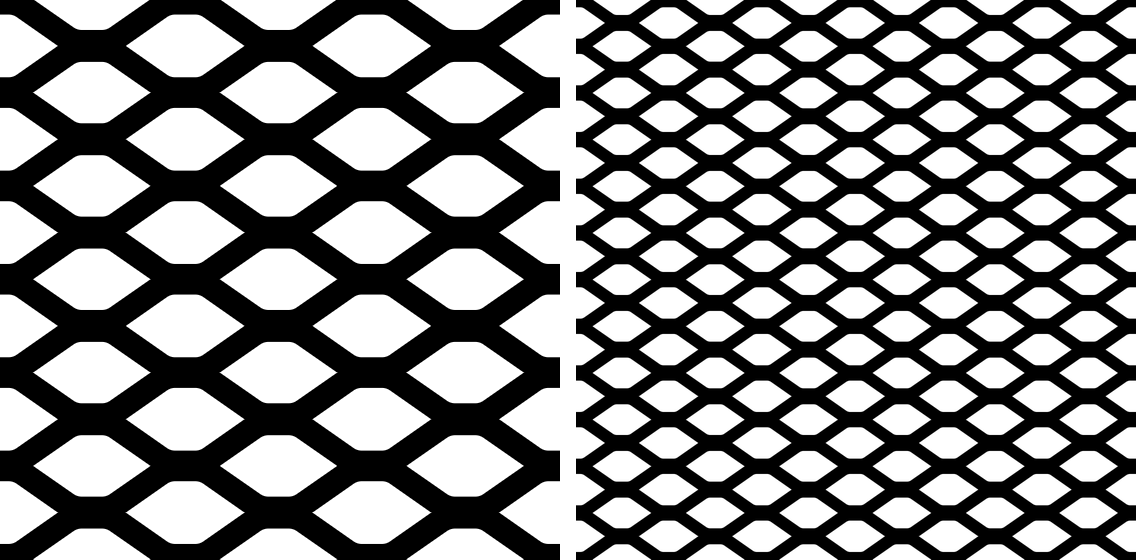
Left, the tile; right, the same tile 2 across and 2 down.
Give the GLSL for this pattern, as a WebGL 1 fragment shader.

```glsl
precision highp float;
// Expanded metal mesh: black strands around staggered, blunt hexagonal openings.

uniform vec2 u_resolution;

#define REPEATS 3.0                     // cells across; twice as many down
#define CELL vec2(1.0, 0.5)             // one cell, in units of its width
#define SHIFT vec2(-0.008, 0.004)       // position of the whole mesh
#define HOLE_A vec2(0.3145, 0.1645)     // half size of the openings in odd columns
#define HOLE_B vec2(0.3180, 0.1680)     // half size of the openings in even columns
#define FLAT_HALF 0.078                 // half length of the flat edge
#define ROUNDING 0.014                  // softness of the blunt corners
#define STRAND_COLOR vec3(0.0)
#define HOLE_COLOR vec3(1.0)

// Offset from the nearest lattice point around the given centre
vec2 foldCell(vec2 p, vec2 center) {
  return (fract((p - center) / CELL + 0.5) - 0.5) * CELL;
}

float smoothMax(float a, float b, float k) {
  float h = max(k - abs(a - b), 0.0);
  return max(a, b) + h * h / (4.0 * k);
}

// Signed distance to a hexagon with sharp side tips and rounded flat ends
float hexHole(vec2 p, vec2 halfSize) {
  p = abs(p);
  vec2 normal = normalize(vec2(halfSize.y, halfSize.x - FLAT_HALF));
  float slant = dot(p - vec2(halfSize.x, 0.0), normal);
  return smoothMax(slant, p.y - halfSize.y, ROUNDING);
}

void main() {
  vec2 p = gl_FragCoord.xy / u_resolution * REPEATS - SHIFT;

  // Two interleaved lattices, half a cell apart both ways
  float holeA = hexHole(foldCell(p, vec2(0.5, 0.0) * CELL), HOLE_A);
  float holeB = hexHole(foldCell(p, vec2(0.0, 0.5) * CELL), HOLE_B);
  float dist = min(holeA, holeB);

  // Edge smoothing over about one pixel
  float pixel = REPEATS / min(u_resolution.x, u_resolution.y);
  float strand = clamp(dist / pixel + 0.5, 0.0, 1.0);
  gl_FragColor = vec4(mix(HOLE_COLOR, STRAND_COLOR, strand), 1.0);
}
```
